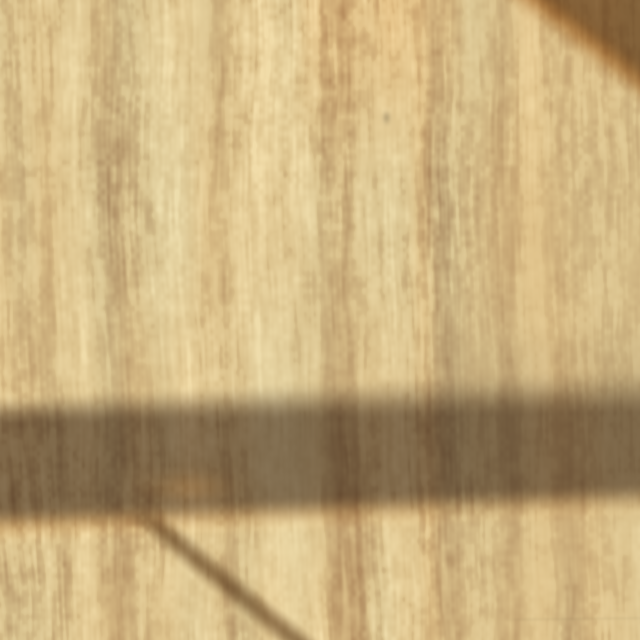
A WebGL 1 fragment shader for this texture:

```glsl
precision highp float;

uniform vec2 u_resolution;

const vec3 PALE_WOOD = vec3(0.925, 0.845, 0.645);
const vec3 MID_WOOD = vec3(0.850, 0.752, 0.543);
const vec3 DARK_WOOD = vec3(0.690, 0.555, 0.385);
const vec3 PEACH = vec3(0.030, -0.006, -0.025);
const vec3 BAND_SHADE = vec3(0.570, 0.527, 0.505);
const vec3 CORNER_SHADE = vec3(0.590, 0.495, 0.400);
const vec3 TWIG_SHADE = vec3(0.640, 0.570, 0.500);
const vec3 EDGE_WARMTH = vec3(0.045, -0.010, -0.050);
const float GRAIN_LEAN = 0.032;
const float GRAIN_WOBBLE = 0.014;
const float FIBRE_STRENGTH = 0.62;
const float MOTTLE_STRENGTH = 0.50;

float hash(vec2 p) {
  vec3 q = fract(vec3(p.xyx) * 0.1031);
  q += dot(q, q.yzx + 33.33);
  return fract((q.x + q.y) * q.z);
}

float noise(vec2 p) {
  vec2 cell = floor(p);
  vec2 f = fract(p);
  f = f * f * (3.0 - 2.0 * f);
  float low = mix(hash(cell), hash(cell + vec2(1.0, 0.0)), f.x);
  float high = mix(hash(cell + vec2(0.0, 1.0)), hash(cell + 1.0), f.x);
  return mix(low, high, f.y);
}

// Stretched octaves, centred on zero
float grain(vec2 p) {
  float sum = 0.0;
  float weight = 0.5;
  vec2 scale = vec2(20.0, 1.8);
  for (int i = 0; i < 4; i++) {
    sum += weight * (noise(p * scale + float(i) * 17.3) - 0.5);
    scale *= vec2(2.0, 2.0);
    weight *= 0.78;
  }
  return sum;
}

// Thin broken fibres
float fibres(vec2 p) {
  float coarse = noise(p * vec2(115.0, 9.0) + 7.0) - 0.5;
  float fine = noise(p * vec2(210.0, 18.0) + 29.0) - 0.5;
  return coarse + 0.8 * fine;
}

// Short blotches across the grain
float mottle(vec2 p) {
  float coarse = noise(p * vec2(60.0, 48.0)) - 0.5;
  float fine = noise(p * vec2(130.0, 110.0) + 53.0) - 0.5;
  return coarse + 0.8 * fine;
}

float bump(float x, float center, float width) {
  float d = (x - center) / width;
  return exp(-d * d);
}

float plateau(float x, float left, float right, float soft) {
  return smoothstep(left - soft, left + soft, x)
       * (1.0 - smoothstep(right - soft, right + soft, x));
}

float segmentDistance(vec2 p, vec2 a, vec2 b) {
  vec2 ab = b - a;
  return length(p - a - ab * clamp(dot(p - a, ab) / dot(ab, ab), 0.0, 1.0));
}

// Broad vertical stripes: positive is pale, negative is brown
float stripes(float x) {
  float brown = 0.75 * bump(x, 0.185, 0.024) + 0.35 * bump(x, 0.085, 0.013)
              + 0.45 * bump(x, 0.355, 0.014) + 0.70 * plateau(x, 0.505, 0.558, 0.010)
              + 0.55 * bump(x, 0.695, 0.022) + 0.30 * bump(x, 0.795, 0.025)
              + 0.35 * bump(x, 0.885, 0.022) + 0.25 * bump(x, 0.025, 0.012);
  float pale = 0.40 * bump(x, 0.130, 0.018) + 0.45 * bump(x, 0.275, 0.035)
             + 0.45 * bump(x, 0.435, 0.050) + 0.25 * bump(x, 0.615, 0.035)
             + 0.20 * bump(x, 0.835, 0.020);
  return pale - brown;
}

vec3 woodColor(vec2 uv) {
  float wobble = noise(uv * vec2(5.0, 3.0)) - 0.5 + 0.3 * (noise(uv * vec2(26.0, 15.0)) - 0.5);
  float x = uv.x + GRAIN_LEAN * (uv.y - 0.5) * (1.0 - 0.5 * uv.x) + GRAIN_WOBBLE * wobble;
  vec2 along = vec2(x, uv.y);
  float calm = mix(1.0, 0.65, smoothstep(0.55, 0.95, uv.x));
  float rough = calm * (0.6 + 0.8 * noise(uv * vec2(12.0, 5.0) + 11.0));
  float tone = stripes(x) + calm * grain(along)
             + rough * (FIBRE_STRENGTH * fibres(along) + MOTTLE_STRENGTH * mottle(uv));
  vec3 color = MID_WOOD + (PALE_WOOD - MID_WOOD) * clamp(tone + 0.12, 0.0, 1.2);
  color = mix(color, DARK_WOOD, clamp(-tone * 0.72, 0.0, 1.0));
  float warm = 0.8 * bump(uv.x, 0.58, 0.12) * smoothstep(0.65, 1.0, uv.y)
             + 0.7 * bump(x, 0.665, 0.018) + 0.3 * bump(x, 0.86, 0.04)
             + 0.8 * (noise(along * vec2(24.0, 3.0) + 41.0) - 0.5);
  color += PEACH * warm;
  // Small knot
  vec2 knot = (uv - vec2(0.604, 0.816)) / vec2(0.006, 0.009);
  return color * (1.0 - 0.16 * exp(-dot(knot, knot)));
}

void main() {
  vec2 uv = gl_FragCoord.xy / u_resolution;
  vec3 color = woodColor(uv);

  // Horizontal shadow, softer along its upper right edge
  float top = mix(0.361, 0.390, uv.x);
  float bottom = mix(0.182, 0.222, uv.x);
  float topSoft = mix(0.024, 0.042, uv.x);
  float band = smoothstep(bottom - 0.026, bottom + 0.026, uv.y)
             * (1.0 - smoothstep(top - topSoft, top + topSoft, uv.y));
  float haze = 0.12 * bump(uv.y, top + 0.04, 0.055) * smoothstep(0.4, 1.0, uv.x);
  color *= mix(vec3(1.0), BAND_SHADE, clamp(band + haze, 0.0, 1.0));
  color += EDGE_WARMTH * 0.8 * bump(uv.y, bottom - 0.004, 0.018) * (1.0 - 0.6 * uv.x);

  // Warm glow inside the shadow
  vec2 glow = (uv - vec2(0.295, 0.238)) / vec2(0.055, 0.022);
  color += vec3(0.075, 0.035, -0.005) * exp(-dot(glow, glow));

  // Thin diagonal shadow
  float twig = segmentDistance(uv, vec2(0.225, 0.195), vec2(0.475, -0.012));
  float twigMask = (1.0 - smoothstep(0.000, 0.027, twig)) * (1.0 - band);
  color *= mix(vec3(1.0), TWIG_SHADE, twigMask);

  // Corner shadow with a reddish rim
  float corner = dot(uv - vec2(0.911, 0.938), normalize(vec2(0.13, 0.167)));
  color *= mix(vec3(1.0), CORNER_SHADE, smoothstep(-0.032, 0.026, corner));
  color += EDGE_WARMTH * bump(corner, 0.002, 0.018);

  // Faint seam at the lower right
  float seam = bump(uv.y, 0.033 + 0.012 * (uv.x - 0.9), 0.003) * smoothstep(0.78, 0.82, uv.x);
  color *= 1.0 - 0.03 * seam;

  gl_FragColor = vec4(clamp(color, 0.0, 1.0), 1.0);
}
```
